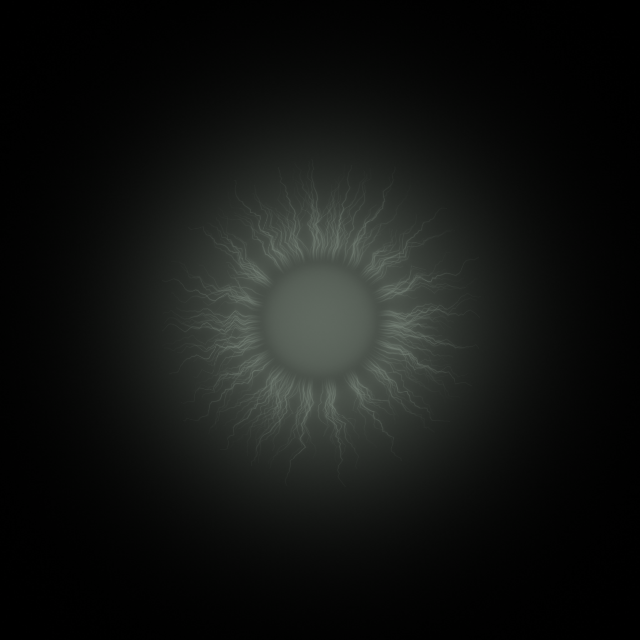
This background is drawn by a Shadertoy shader. Its source:

```glsl
// A dim grey-green orb in a dark field, ringed by a corona of branching sparks.
// The halo is a radial gaussian; the sparks are jagged curves in polar space,
// grouped in bundles that share a trunk and fan out towards their tips.

const float PI = 3.14159;
const float ORB_RADIUS = 0.098;
const int BUNDLES = 21;
const int STRANDS = 12;
const vec3 HALO_COLOR = vec3(0.370, 0.405, 0.370);
const vec3 SPARK_COLOR = vec3(0.185, 0.205, 0.190);

float hash(vec2 p) {
    return fract(sin(dot(p, vec2(127.1, 311.7))) * 43758.55);
}

// Piecewise linear noise in -1..1, which gives a lightning-like zigzag
float zigzag(float x, float seed) {
    float cell = floor(x);
    float a = hash(vec2(cell, seed));
    float b = hash(vec2(cell + 1.0, seed));
    return mix(a, b, x - cell) * 2.0 - 1.0;
}

float wrapAngle(float a) {
    return mod(a + PI, 2.0 * PI) - PI;
}

// Nearly even spacing, gently crowded in places
float bundleAngle(float k) {
    return radians(-164.5 + 17.14 * k + 4.5 * cos(k - 13.5));
}

// Light of one strand: a thin core inside a soft sheath
float strandLight(float side, float along, float coreWidth) {
    float core = exp(-pow(side / coreWidth, 2.0));
    float sheath = exp(-abs(side) / 0.0045);
    float taper = 1.0 - smoothstep(0.45, 1.0, along);
    return core * (0.20 + 0.45 * taper) + sheath * 0.16 * taper;
}

// Light of all strands that leave the orb around one direction
float bundleLight(float r, float turn, float k, float coreWidth) {
    float light = 0.0;
    float rise = r - ORB_RADIUS;
    float trunk = 0.007 * zigzag(r * 60.0, k + 3.0) * smoothstep(0.0, 0.04, rise);
    for (int j = 0; j < STRANDS; j++) {
        float s = float(j);
        float seed = k * 17.0 + s;
        bool isMain = j == 0;
        float reach = isMain ? mix(0.245, 0.268, hash(vec2(seed, 1.0)))
                             : mix(0.150, 0.255, hash(vec2(seed, 2.0)));
        float along = rise / (reach - ORB_RADIUS);
        if (along > 1.0) continue;

        // Roots lie along the rim, tips spread sideways with height
        float root = (hash(vec2(seed, 4.0)) - 0.5) * 0.26;
        float fan = (hash(vec2(seed, 5.0)) - 0.5) * 0.34;
        float bend = isMain ? 0.35 * root * (1.0 - along)
                            : mix(root, fan, smoothstep(0.0, 1.0, along));
        float jag = 0.0050 * zigzag(r * 85.0, seed + 40.0)
                  + 0.0018 * zigzag(r * 240.0, seed + 90.0);
        float side = r * (turn - bend) - trunk - jag * smoothstep(-0.01, 0.06, rise);
        float weight = isMain ? 1.0 : mix(0.25, 0.75, hash(vec2(seed, 6.0)));
        light += weight * strandLight(side, max(along, 0.0), coreWidth);
    }
    return light;
}

float coronaLight(vec2 p, float r, float coreWidth) {
    if (r < 0.085 || r > 0.27) return 0.0;
    float theta = atan(p.y, p.x);
    float light = 0.0;
    for (int i = 0; i < BUNDLES; i++) {
        float k = float(i);
        float turn = wrapAngle(theta - bundleAngle(k));
        if (abs(turn) < 0.38) light += bundleLight(r, turn, k, coreWidth);
    }
    return light * smoothstep(0.088, 0.118, r);
}

// Wide glow with a soft dark rim that outlines the orb
vec3 haloAndOrb(float r) {
    float glow = exp(-r * r / 0.062);
    float rim = exp(-pow((r - ORB_RADIUS) / 0.018, 2.0));
    return HALO_COLOR * glow * (1.0 - 0.12 * rim);
}

void mainImage(out vec4 fragColor, in vec2 fragCoord) {
    float size = min(iResolution.x, iResolution.y);
    vec2 p = (fragCoord - 0.5 * iResolution.xy) / size;
    float r = length(p);
    float coreWidth = max(0.0010, 0.6 / size);

    // Sparks saturate softly where strands overlap
    float sparks = 1.0 - exp(-0.75 * coronaLight(p, r, coreWidth));
    float reachFade = mix(1.0, 0.75, smoothstep(0.12, 0.26, r));
    vec3 color = haloAndOrb(r) + SPARK_COLOR * sparks * reachFade;

    // Fine grain hides banding in the dark falloff
    color += (hash(floor(p * 512.0)) - 0.5) / 255.0;
    fragColor = vec4(clamp(color, 0.0, 1.0), 1.0);
}
```
